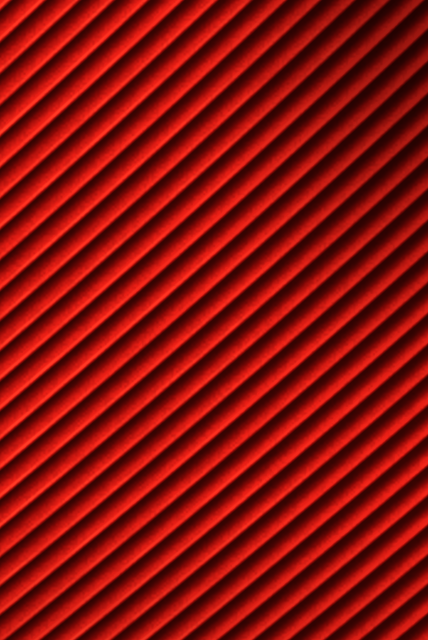
Give the GLSL for this texture, as a Shadertoy shader.

```glsl
const vec3 SHADOW = vec3(0.21, 0.014, 0.008);
const vec3 BODY = vec3(0.55, 0.035, 0.025);
const vec3 LIT = vec3(0.91, 0.115, 0.08);
const vec3 SHEEN = vec3(0.16, 0.14, 0.08);

const float ROWS = 22.4;         // ridges per canvas height
const float COLUMNS = 18.0;      // ridges per canvas height, counted sideways
const float SPREAD = 1.2;        // ridges widen toward the top
const float TILT = 0.6;          // ridges steepen toward the top
const float CREST = 0.79;        // crest position within one ridge
const float RIDGE_VARIATION = 0.07;
const float GRAIN_SCALE = 260.0;
const float GRAIN_AMOUNT = 0.13;

float hash(vec2 p) {
    return fract(sin(dot(p, vec2(127.1, 311.7))) * 43758.5453);
}

float noise(vec2 p) {
    vec2 cell = floor(p);
    vec2 f = fract(p);
    f = f * f * (3.0 - 2.0 * f);
    float low = mix(hash(cell), hash(cell + vec2(1.0, 0.0)), f.x);
    float high = mix(hash(cell + vec2(0.0, 1.0)), hash(cell + vec2(1.0, 1.0)), f.x);
    return mix(low, high, f.y);
}

// Ridge coordinate, growing from the upper left to the lower right
float ridgePhase(vec2 p) {
    return CREST - p.y * (ROWS - SPREAD * p.y) + p.x * (COLUMNS + TILT * p.y);
}

// Slow rise to the crest, then a steep drop into the groove
float ridgeProfile(float t, float sharpness) {
    float rise = pow(smoothstep(-0.02, CREST - 0.04, t), sharpness);
    return rise * (1.0 - smoothstep(CREST + 0.03, 1.0, t));
}

vec3 ridgeColor(float level) {
    vec3 color = mix(SHADOW, BODY, clamp(level * 2.0, 0.0, 1.0));
    return mix(color, LIT, clamp(level * 2.0 - 1.0, 0.0, 1.0));
}

void mainImage(out vec4 fragColor, in vec2 fragCoord) {
    vec2 p = fragCoord / iResolution.y;
    vec2 uv = fragCoord / iResolution.xy;

    float phase = ridgePhase(p);
    float ridge = floor(phase);
    float t = fract(phase);
    float along = p.x + p.y;

    // Lit bands are broad on the left and narrow on the right
    float level = ridgeProfile(t, mix(0.85, 1.7, uv.x));
    level *= 1.0 + RIDGE_VARIATION * (hash(vec2(ridge, 3.0)) - 0.5);

    // Fine weave and soft streaks running along the ridges
    float grain = noise(p * GRAIN_SCALE) - 0.5;
    float streak = noise(vec2(along * 35.0, phase * 7.0)) - 0.5;
    level += (GRAIN_AMOUNT * grain + 0.06 * streak) * (0.25 + level);

    vec3 color = ridgeColor(level);

    // Broken thin sheen on the crests, fading to the right
    float crest = exp(-pow((t - CREST) / 0.07, 2.0));
    float wear = 0.35 + 0.65 * noise(vec2(along * 14.0, ridge * 5.3));
    color += SHEEN * crest * wear * (1.0 - 0.75 * uv.x);

    // Light falls off toward the upper right corner and the lower edge
    float corner = smoothstep(0.6, 0.0, length((uv - 1.0) * vec2(1.0, 0.8)));
    color *= 1.0 - 0.35 * corner;
    color *= mix(0.92, 1.0, smoothstep(0.0, 0.25, uv.y));

    fragColor = vec4(clamp(color, 0.0, 1.0), 1.0);
}
```
